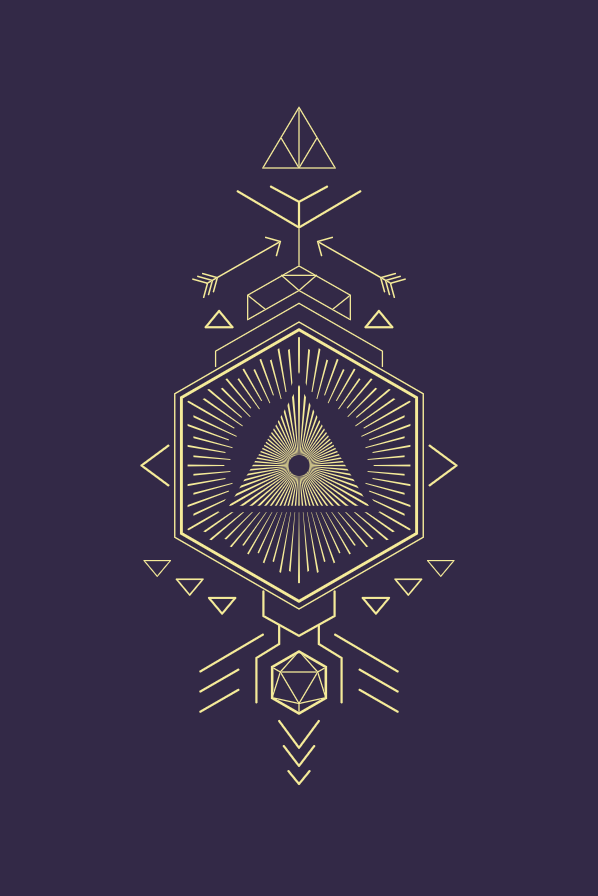
A Shadertoy shader for this background:

```glsl
// Fine-line geometric emblem: a hexagon of light rays framed by arrows, chevrons and gems.

const vec3 NIGHT = vec3(0.20, 0.16, 0.28);
const vec3 GOLD = vec3(0.96, 0.92, 0.60);
const float GRID = 768.0;        // design units along the canvas height
const float RAY_COUNT = 72.0;

// Distance to a line segment
float seg(vec2 p, vec2 a, vec2 b) {
    vec2 ab = b - a;
    vec2 ap = p - a;
    return length(ap - ab * clamp(dot(ap, ab) / dot(ab, ab), 0.0, 1.0));
}

// Distance to a path of two segments
float bend(vec2 p, vec2 a, vec2 b, vec2 c) {
    return min(seg(p, a, b), seg(p, b, c));
}

// Apothem of the pointed hexagon through p
float hexRadius(vec2 p) {
    p = abs(p);
    return max(p.x, 0.5 * p.x + 0.866 * p.y);
}

// Inradius of the upright triangle through p
float triRadius(vec2 p) {
    return max(-p.y, 0.866 * abs(p.x) + 0.5 * p.y);
}

// Outline of an isosceles triangle, apex relative to the middle of its base
float triOutline(vec2 p, vec2 base, float halfWidth, float rise) {
    vec2 q = vec2(abs(p.x - base.x), p.y - base.y);
    return bend(q, vec2(0.0), vec2(halfWidth, 0.0), vec2(0.0, rise));
}

// Smooth coverage of the inside of an edge
float fill(float d, float px) {
    return clamp(0.5 - d / px, 0.0, 1.0);
}

// Smooth coverage of a line with the given width
float ink(float d, float width, float px) {
    return fill(d - 0.5 * width, px) - fill(d + 0.5 * width, px);
}

// Tapered rays: a bright triangle inside, a burst outside
float rays(vec2 p, float px) {
    float r = length(p);
    float stepAngle = 6.28319 / RAY_COUNT;
    float turn = atan(p.x, p.y) / stepAngle;
    float id = floor(turn + 0.5);
    float d = abs(r * sin((turn - id) * stepAngle));
    float odd = mod(abs(id), 2.0);
    float down = smoothstep(0.5, 0.9, -p.y / max(r, 0.001));

    float inner = fill(triRadius(p) - 34.5, px) * fill(9.0 - r, px);
    float start = mix(64.0 - 5.0 * odd, 40.0, down);
    float reach = 95.5 - 5.0 * odd - 8.0 * down;
    float outer = fill(start - r, px) * fill(40.0 - triRadius(p), px)
                * fill(hexRadius(p) - reach, px);
    float innerWidth = mix(0.4, 1.7, clamp(r / 55.0, 0.0, 1.0));
    float outerWidth = mix(0.4, 1.6, clamp((r - 45.0) / 50.0, 0.0, 1.0));
    return inner * ink(d, innerWidth, px) + outer * ink(d, outerWidth, px);
}

// Peak, arrow and cut gem above the hexagon
float upperThin(vec2 q) {
    float d = triOutline(q, vec2(0.0, 255.0), 31.0, 52.0);
    d = min(d, bend(q, vec2(0.0, 307.0), vec2(0.0, 255.0), vec2(15.5, 281.0)));
    d = min(d, seg(q, vec2(0.0, 226.0), vec2(0.0, 171.0)));
    d = min(d, bend(q, vec2(0.0, 171.0), vec2(44.0, 146.0), vec2(44.0, 125.0)));
    d = min(d, bend(q, vec2(0.0, 150.0), vec2(44.0, 125.0), vec2(0.0, 150.0)));
    d = min(d, seg(q, vec2(44.0, 146.0), vec2(29.0, 134.0)));
    d = min(d, bend(q, vec2(0.0, 163.0), vec2(15.0, 163.0), vec2(0.0, 150.0)));
    return min(d, bend(q, vec2(0.0, 139.0), vec2(71.5, 98.0), vec2(71.5, 85.0)));
}

// Arrow with a head and three feather barbs
float arrow(vec2 q) {
    vec2 tip = vec2(16.0, 192.0);
    vec2 barbA = vec2(12.5, 3.5), barbB = vec2(3.3, -12.0);
    float d = bend(q, tip + barbA, tip, tip + barbB);
    d = min(d, seg(q, tip, vec2(79.0, 156.0)));
    for (int i = 0; i < 3; i++) {
        vec2 apex = vec2(70.0, 161.0) + float(i) * vec2(4.2, -2.4);
        d = min(d, bend(q, apex + barbA, apex, apex + barbB));
    }
    return d;
}

// Facets of the lower gem, relative to its centre
float facets(vec2 q) {
    vec2 shoulder = vec2(16.0, 9.0), foot = vec2(0.0, -18.0);
    float d = bend(q, vec2(0.0, 27.0), shoulder, foot);
    d = min(d, bend(q, vec2(0.0, 9.0), shoulder, vec2(23.0, 13.0)));
    d = min(d, bend(q, shoulder, vec2(23.0, -13.0), foot));
    return min(d, seg(q, foot, vec2(0.0, -27.0)));
}

// Chevrons, brackets and slanted bars
float boldLines(vec2 q) {
    float d = seg(q, vec2(52.5, 235.0), vec2(0.0, 204.0));
    d = min(d, bend(q, vec2(24.0, 239.0), vec2(0.0, 226.0), vec2(0.0, 204.0)));
    d = min(d, triOutline(q, vec2(68.5, 118.5), 11.5, 14.0));
    d = min(d, seg(vec2(q.x, abs(q.y)), vec2(112.0, 17.0), vec2(135.0, 0.0)));
    d = min(d, bend(q, vec2(30.5, -108.0), vec2(30.5, -129.0), vec2(0.0, -146.0)));
    d = min(d, bend(q, vec2(17.0, -137.0), vec2(17.0, -153.0), vec2(36.5, -165.0)));
    d = min(d, seg(q, vec2(36.5, -165.0), vec2(36.5, -203.0)));
    d = min(d, seg(q, vec2(31.0, -145.0), vec2(84.5, -176.5)));
    for (int i = 0; i < 3; i++) {
        float k = float(i);
        float bar = 17.3 * min(k, 1.0);
        d = min(d, seg(q, vec2(52.0, -175.0 - bar), vec2(84.5, -193.7 - bar)));
        float top = -219.0 - 21.5 * k;
        d = min(d, seg(q, vec2(17.0 - 4.0 * k, top), vec2(0.0, top - 23.0 + 6.0 * k)));
    }
    return d;
}

void mainImage(out vec4 fragColor, in vec2 fragCoord) {
    float px = GRID / iResolution.y;
    vec2 p = (fragCoord - 0.5 * iResolution.xy) * px + vec2(0.0, 15.0);
    vec2 q = vec2(abs(p.x), p.y);    // left-right symmetry
    vec2 gem = q + vec2(0.0, 186.0);

    float light = rays(p, px);
    light = max(light, ink(min(upperThin(q), facets(gem)), 1.1, px));
    light = max(light, ink(arrow(q), 1.3, px));
    light = max(light, ink(boldLines(q), 1.9, px));

    // Hexagon frames
    light = max(light, ink(abs(hexRadius(p) - 106.5), 1.2, px));
    light = max(light, ink(abs(hexRadius(p) - 100.8), 2.5, px));
    light = max(light, ink(abs(hexRadius(gem) - 23.0), 2.2, px));

    // Descending row of inverted triangles
    for (int i = 0; i < 3; i++) {
        float k = float(i);
        vec2 base = vec2(121.5 - 27.8 * k, -81.5 - 16.0 * k);
        light = max(light, ink(triOutline(q, base, 11.3, -13.5), 1.0 + 0.4 * k, px));
    }
    fragColor = vec4(mix(NIGHT, GOLD, light), 1.0);
}
```
